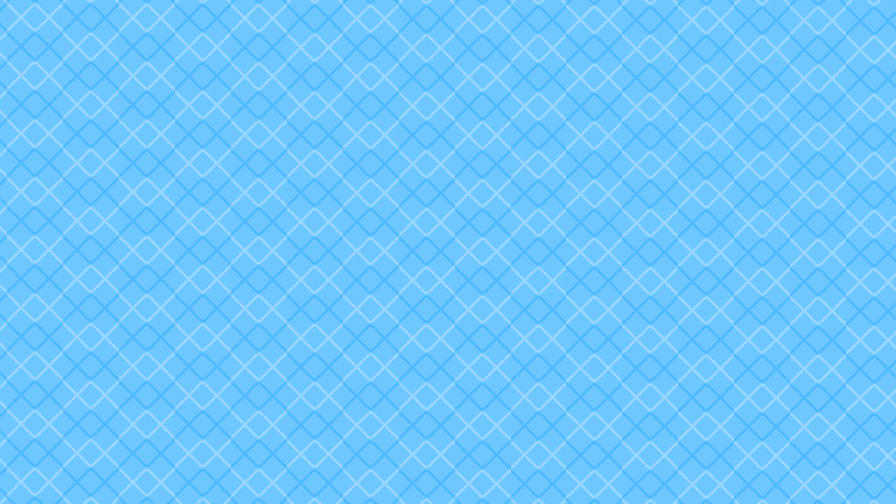
Reproduce this pattern procedurally as a Shadertoy shader.

```glsl
// Sky-blue lattice of rounded diamonds, its strokes light or dark by chequered block.

const vec2 BLOCK = vec2(0.1110, 0.0576); // one block, in canvas heights

// Distance to two mirrored zigzags that cross twice inside a block.
float latticeDistance(vec2 p) {
    float quarter = BLOCK.x * 0.25;
    float fromPeak = quarter - abs(abs(p.x) - quarter);
    float rounded = length(vec2(fromPeak, 0.0035)); // softens the peaks
    float steepness = 0.5 * BLOCK.y / quarter;
    float curve = 0.5 * BLOCK.y - steepness * rounded;
    float slope = steepness * fromPeak / rounded;
    return abs(abs(p.y) - curve) / sqrt(1.0 + slope * slope);
}

void mainImage(out vec4 fragColor, in vec2 fragCoord) {
    float pixel = 1.0 / iResolution.y;
    vec2 p = vec2(fragCoord.x, iResolution.y - fragCoord.y) * pixel;

    // Rows sink slightly towards the right.
    p -= vec2(0.0139, 0.0055 + 0.004 * p.x);

    // Split into blocks and alternate the stroke colour.
    vec2 block = floor(p / BLOCK);
    vec2 local = p - (block + 0.5) * BLOCK;
    float isDark = mod(block.x + block.y, 2.0);
    vec3 strokeColor = mix(vec3(0.59, 0.84, 1.0), vec3(0.31, 0.73, 1.0), isDark);

    float halfWidth = mix(0.0026, 0.0024, isDark);
    float edge = latticeDistance(local) - halfWidth;
    float stroke = 1.0 - smoothstep(-0.6 * pixel, 0.6 * pixel, edge);

    fragColor = vec4(mix(vec3(0.43, 0.78, 1.0), strokeColor, stroke), 1.0);
}
```
